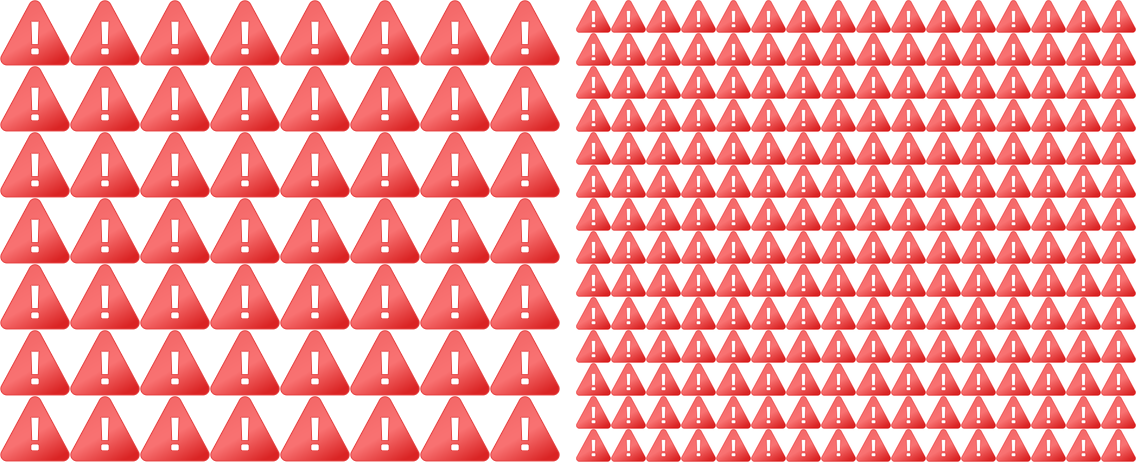
Left, the tile; right, the same tile 2 across and 2 down.
This pattern is drawn by a Shadertoy shader. Its source:

```glsl
const vec2 REPEATS = vec2(8.0, 7.0);
const float CELL_HEIGHT = 0.942; // relative to a cell width of 1

const vec3 PAPER = vec3(1.0);
const vec3 TOP_RED = vec3(0.957, 0.412, 0.412);
const vec3 LIGHT_RED = vec3(0.973, 0.443, 0.443);
const vec3 DEEP_RED = vec3(0.855, 0.141, 0.141);
const vec3 OUTLINE_RED = vec3(0.898, 0.243, 0.243);

// Signed distance to an upright trapezoid with rounded corners
float roundedTrapezoid(vec2 p, float bottomHalf, float topHalf, float halfHeight, float radius) {
    vec2 corner = vec2(topHalf, halfHeight);
    vec2 side = vec2(topHalf - bottomHalf, 2.0 * halfHeight);
    p.x = abs(p.x);
    vec2 toCap = vec2(p.x - min(p.x, p.y < 0.0 ? bottomHalf : topHalf), abs(p.y) - halfHeight);
    vec2 toSide = p - corner + side * clamp(dot(corner - p, side) / dot(side, side), 0.0, 1.0);
    float inside = (toSide.x < 0.0 && toCap.y < 0.0) ? -1.0 : 1.0;
    return inside * sqrt(min(dot(toCap, toCap), dot(toSide, toSide))) - radius;
}

// Antialiased coverage of the region where the distance is negative
float coverage(float dist, float pixel) {
    return clamp(0.5 - dist / pixel, 0.0, 1.0);
}

// Slanted gradient, darkest in the lower right corner
vec3 glossyRed(vec2 p) {
    float slope = dot(p - vec2(0.0, 0.4), vec2(0.5, -0.866));
    vec3 upper = mix(TOP_RED, LIGHT_RED, smoothstep(-0.45, -0.02, slope));
    return mix(upper, DEEP_RED, clamp(slope / 0.46, 0.0, 1.0));
}

// Bar and dot of the exclamation mark
float exclamation(vec2 p) {
    float bar = roundedTrapezoid(p - vec2(0.0, 0.4725), 0.041, 0.0525, 0.1615, 0.012);
    float point = roundedTrapezoid(p - vec2(0.0, 0.2085), 0.031, 0.031, 0.0205, 0.035);
    return min(bar, point);
}

vec3 warningSign(vec2 p, float pixel) {
    float body = roundedTrapezoid(p - vec2(0.0, 0.473), 0.4, 0.0, 0.37, 0.095);
    float mark = exclamation(p);

    // Body with its rim, then the outlined mark
    vec3 color = mix(OUTLINE_RED, glossyRed(p), coverage(body + 0.014, pixel));
    color = mix(color, OUTLINE_RED, coverage(mark, pixel));
    color = mix(color, PAPER, coverage(mark + 0.013, pixel));
    return mix(PAPER, color, coverage(body, pixel));
}

void mainImage(out vec4 fragColor, in vec2 fragCoord) {
    vec2 cell = fract(fragCoord / iResolution.xy * REPEATS);
    vec2 p = vec2(cell.x - 0.5, cell.y * CELL_HEIGHT);
    float pixel = REPEATS.x / iResolution.x;
    fragColor = vec4(warningSign(p, pixel), 1.0);
}
```
